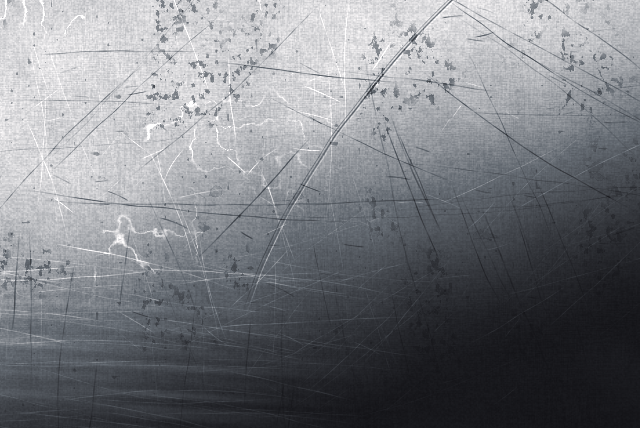
Reproduce this texture procedurally as a Shadertoy shader.

```glsl
const vec3 SHADOW = vec3(0.07, 0.07, 0.085);
const vec3 STEEL = vec3(0.395, 0.42, 0.45);
const vec3 SHINE = vec3(0.83, 0.83, 0.84);
const float LIGHT_SLOPE = 0.34;    // tilt of the shadow edge
const float LIGHT_BASE = 0.26;     // height of the shadow edge at the left
const float GRAIN = 0.10;          // brushed texture strength
const float BLOTCH = 0.17;         // cloudy tarnish strength
const float GOUGE = 0.62;          // darkness of dark scratches
const float GLINT = 0.58;          // brightness of light scratches

float hash(vec2 p) { return fract(sin(dot(p, vec2(127.1, 311.7))) * 43758.55); }

float noise(vec2 p) {
    vec2 i = floor(p), f = fract(p);
    f = f * f * (3.0 - 2.0 * f);
    return mix(mix(hash(i), hash(i + vec2(1, 0)), f.x),
               mix(hash(i + vec2(0, 1)), hash(i + vec2(1, 1)), f.x), f.y);
}

float fbm(vec2 p) {
    float sum = 0.0, amp = 0.5;
    for (int i = 0; i < 5; i++) {
        sum += amp * noise(p);
        p = mat2(1.6, 1.2, -1.2, 1.6) * p + 7.3;
        amp *= 0.5;
    }
    return sum;
}

// Antialiased line coverage; lines thinner than a pixel fade instead
float stroke(float dist, float width) {
    float px = 1.0 / iResolution.y;
    float edge = smoothstep(max(width - 0.6 * px, 0.0), width + 0.6 * px, abs(dist));
    return (1.0 - edge) * min(1.0, 2.6 * width / px);
}

// Random bent scratches; area holds the centre and half size of their region
float scratches(vec2 p, float seed, int count, vec4 area, float angle,
                float spread, float halfLength, float width) {
    float sum = 0.0;
    for (int i = 0; i < count; i++) {
        vec2 id = vec2(float(i) + 1.0, seed);
        vec2 rnd = vec2(hash(id), hash(id + 31.7)) * 2.0 - 1.0;
        float a = angle + spread * (hash(id + 5.3) * 2.0 - 1.0);
        float reach = halfLength * mix(0.4, 1.2, hash(id + 9.1));
        vec2 q = p - area.xy - rnd * area.zw;
        q = vec2(cos(a) * q.x + sin(a) * q.y, cos(a) * q.y - sin(a) * q.x);
        q.y += (hash(id + 2.9) - 0.5) * 0.16 * q.x * q.x / halfLength;
        q.y += 0.004 * (noise(vec2(q.x * 14.0, seed + float(i) * 3.0)) - 0.5);
        float ends = 1.0 - smoothstep(reach * 0.55, reach, abs(q.x));
        float wear = mix(0.25, 1.0, noise(vec2(q.x * 40.0, float(i) * 5.0)));
        float w = width * mix(0.5, 1.3, hash(id + 3.7));
        sum += stroke(q.y, w) * ends * wear * mix(0.25, 1.0, hash(id + 6.1));
    }
    return min(sum, 1.0);
}

// Small oval stains with ragged rims
float stains(vec2 p) {
    float sum = 0.0, rough = 0.04 * (fbm(p * 45.0) - 0.5);
    for (int i = 0; i < 7; i++) {
        vec2 id = vec2(float(i), 71.0);
        vec2 c = vec2(0.5 + 0.9 * hash(id), 0.4 + 0.58 * hash(id + 4.0));
        float r = mix(0.006, 0.016, hash(id + 8.0));
        float d = length((p - c) * vec2(0.8, 1.3)) - r + rough;
        sum += 0.15 * (1.0 - smoothstep(-0.002, 0.002, d)) + 0.25 * stroke(d, 0.0008);
    }
    return sum;
}

void mainImage(out vec4 fragColor, in vec2 fragCoord) {
    vec2 p = fragCoord / iResolution.y;

    // Slanted light falling off to the lower right
    float height = p.y - LIGHT_BASE - LIGHT_SLOPE * p.x;
    float lum = mix(0.03, 0.87, smoothstep(-0.53, 0.40, height));
    float leftSide = 1.0 - smoothstep(0.35, 0.95, p.x);
    float low = 1.0 - smoothstep(0.15, 0.5, p.y);

    // Tarnish, brushed grain and low hazy streaks
    float brushed = 0.7 * noise(p * vec2(50.0, 430.0)) + 0.6 * noise(p * vec2(430.0, 45.0))
                  + 1.2 * noise(p * 310.0) - 1.25;
    lum += (BLOTCH * (fbm(p * 7.0) - 0.5) + GRAIN * brushed) * (0.2 + lum);
    float haze = noise(vec2(p.x * 2.5, (p.y + 0.06 * p.x) * 60.0));
    lum += 0.13 * low * leftSide * haze * haze;

    // Dark scratches by direction
    float dark = scratches(p, 11.0, 12, vec4(0.75, 0.74, 0.75, 0.24), -0.03, 0.13, 0.50, 0.0010);
    dark += scratches(p, 23.0, 7, vec4(1.10, 0.76, 0.30, 0.20), -0.55, 0.12, 0.36, 0.0011);
    dark += scratches(p, 37.0, 18, vec4(0.85, 0.38, 0.60, 0.28), -1.22, 0.16, 0.26, 0.0014);
    dark += scratches(p, 41.0, 5, vec4(0.35, 0.68, 0.25, 0.18), 0.76, 0.10, 0.36, 0.0011);
    dark += scratches(p, 53.0, 10, vec4(0.35, 0.20, 0.35, 0.20), 1.52, 0.14, 0.22, 0.0013);
    dark += scratches(p, 67.0, 44, vec4(0.80, 0.62, 0.75, 0.38), -0.10, 0.45, 0.04, 0.0012);

    // Light scratches: sweeping, diagonal, steep and short
    float light = scratches(p, 83.0, 64, vec4(0.38, 0.19, 0.42, 0.20), -0.08, 0.17, 0.28, 0.0009);
    light += scratches(p, 97.0, 30, vec4(1.00, 0.32, 0.50, 0.30), 0.62, 0.35, 0.24, 0.0007);
    light += scratches(p, 103.0, 32, vec4(0.45, 0.58, 0.45, 0.40), -1.42, 0.25, 0.18, 0.0007);
    light += scratches(p, 113.0, 60, vec4(0.60, 0.45, 0.60, 0.42), 0.15, 0.90, 0.05, 0.0008);

    // One long double arc, dark above and shining below
    float t = p.y - 0.336;
    float arc = (p.x - 0.596 - 0.38 * t - 0.47 * t * t) / length(vec2(1.0, 0.38 + 0.94 * t));
    arc += 0.003 * (noise(vec2(p.y * 16.0, 3.0)) - 0.5);
    float arcFade = smoothstep(0.24, 0.36, p.y) * mix(0.6, 1.0, noise(p * 30.0));
    float upper = smoothstep(0.40, 0.75, p.y);
    dark += arcFade * (stroke(arc, 0.0015) * mix(0.3, 1.0, upper) + 0.6 * stroke(arc + 0.006, 0.0009));
    light += arcFade * stroke(arc - 0.004, 0.0010) * mix(1.0, 0.3, upper);

    // Thin jagged scrapes in patches on the left
    vec2 warped = p + 0.035 * vec2(fbm(p * 38.0), fbm(p * 38.0 + 40.0));
    float worm = 1.0 - smoothstep(0.0, 0.025 + 12.0 / iResolution.y, abs(noise(warped * 20.0) - 0.5));
    float patches = smoothstep(0.60, 0.76, noise(p * 7.0 + 13.0)) * smoothstep(0.25, 0.4, p.y);
    light += 0.85 * worm * patches * leftSide * noise(p * 45.0 + 5.0) * 1.5;

    // Fine ragged pits gather in sparse patches
    float pits = smoothstep(0.57, 0.66, fbm(p * vec2(95.0, 75.0)));
    dark += 0.6 * pits * smoothstep(0.68, 0.86, fbm(p * vec2(8.0, 5.0) + 29.0) * 1.25);
    dark += 0.5 * smoothstep(0.93, 0.98, noise(p * 75.0 + 51.0));
    dark += stains(p);

    lum *= 1.0 - GOUGE * min(dark, 1.2);
    lum += GLINT * min(light, 1.3) * (0.12 + 0.75 * lum);
    lum = clamp(lum, 0.0, 1.08);

    vec3 color = mix(SHADOW, STEEL, min(lum / 0.45, 1.0));
    color = mix(color, SHINE, max(lum - 0.45, 0.0) / 0.40);
    fragColor = vec4(clamp(color, 0.0, 1.0), 1.0);
}
```
